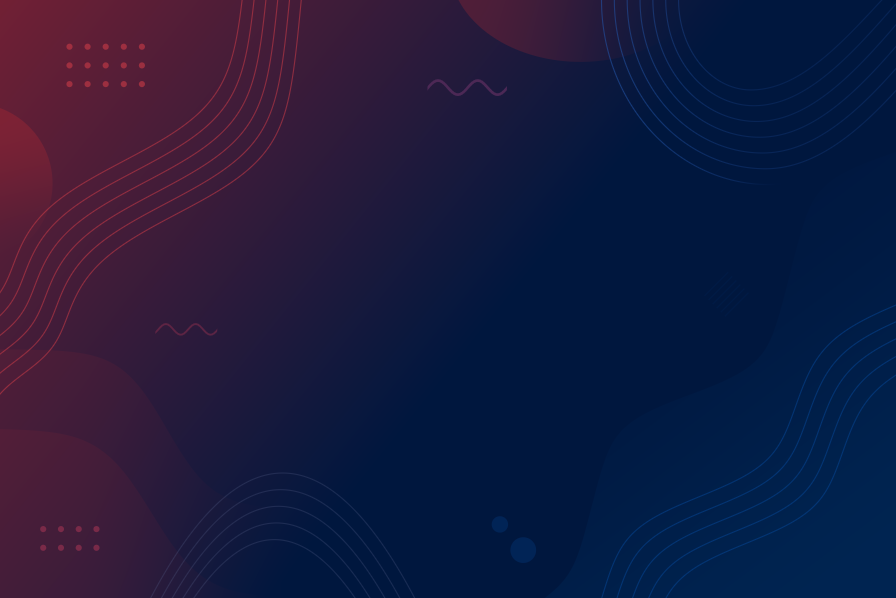
A Shadertoy shader for this background:

```glsl
// Draws a dark red-to-navy diagonal gradient with soft blobs, flowing line bundles and small ornaments.

// Layout grid: this many units span the canvas height, y runs downward
const float GRID = 512.0;
const float TAU = 6.2831853;

// Backdrop
const vec3 WINE = vec3(0.445, 0.125, 0.205);
const vec3 NAVY = vec3(0.0, 0.09, 0.245);
const vec3 DEEP_BLUE = vec3(0.0, 0.142, 0.318);
const vec2 GRADIENT_DIR = vec2(0.78, 0.626);
const float GRADIENT_LENGTH = 500.0;

// Accents
const vec3 RED = vec3(0.62, 0.15, 0.20);
const vec3 CORAL = vec3(0.76, 0.22, 0.27);
const vec3 ROSE = vec3(0.55, 0.18, 0.30);
const vec3 MAUVE = vec3(0.34, 0.17, 0.36);
const vec3 SKY = vec3(0.13, 0.32, 0.64);
const vec3 AZURE = vec3(0.02, 0.27, 0.58);
const vec3 SLATE = vec3(0.32, 0.36, 0.52);
const float LINE_WIDTH = 0.95;

// Smooth step from 0 to 1 about a centre; a negative width reverses it
float bend(float centre, float width, float x) { return 0.5 + 0.5 * tanh((x - centre) / width); }

float pixel() { return GRID / iResolution.y; }

// Coverage of a shape given its signed distance in grid units
float solid(float d) { return clamp(0.5 - d / pixel(), 0.0, 1.0); }

float slope(float f) { return max(length(vec2(dFdx(f), dFdy(f))), 1e-6); }

// Coverage of the region f < 0 and of the curve f = 0
float region(float f) { return clamp(0.5 - f / slope(f), 0.0, 1.0); }

float stroke(float f, float width) {
    float d = f / slope(f), h = 0.5 * width / pixel();
    return clamp(d + h + 0.5, 0.0, 1.0) - clamp(d - h + 0.5, 0.0, 1.0);
}

float dotGrid(vec2 p, vec2 first, vec2 pitch, vec2 count, float radius) {
    vec2 cell = clamp(round((p - first) / pitch), vec2(0.0), count - 1.0);
    return solid(length(p - first - cell * pitch) - radius);
}

float squiggle(vec2 p, vec2 crest, float period, float height, vec2 span, float width) {
    float f = p.y - crest.y + height * cos(TAU * (p.x - crest.x) / period);
    return stroke(f, width) * solid(max(span.x - p.x, p.x - span.y));
}

// Curves of the line bundles
float leftStream(vec2 p) {
    return p.x - 208.0 + 0.09 * p.y + 180.0 * bend(138.0, 50.0, p.y) + 60.0 * bend(275.0, 25.0, p.y);
}

float rightStream(vec2 p) {
    return p.x - 515.0 - 0.28 * (GRID - p.y) - 120.0 * bend(425.0, -28.0, p.y) - 150.0 * bend(255.0, -35.0, p.y);
}

float bowl(vec2 p, float s) {
    float x = p.x - 643.0 - 15.0 * s, y = p.y / (77.0 + 81.0 * s);
    float left = length(vec2(x / (62.0 + 81.0 * s), y)) - 1.0;
    float right = y - cos(min(0.25 * TAU * x / (112.0 + 75.0 * s), 0.5 * TAU));
    return x < 0.0 ? left : right;
}

float arch(vec2 p, float s) {
    float top = 405.0 + 57.0 * s;
    float x = (p.x - 242.0 + 7.0 * s) / (113.0 - 44.0 * s);
    return p.y - top - (GRID - top) * x * x;
}

void mainImage(out vec4 fragColor, in vec2 fragCoord) {
    vec2 p = vec2(fragCoord.x, iResolution.y - fragCoord.y) * pixel();

    // Diagonal gradient
    vec3 col = mix(WINE, NAVY, clamp(dot(p, GRADIENT_DIR) / GRADIENT_LENGTH, 0.0, 1.0));

    // Blue wave at the right
    float shore = 500.0 + 0.25 * (460.0 - p.y) + 120.0 * bend(338.0, -25.0, p.y)
        + 130.0 * bend(130.0, -25.0, p.y) - 60.0 * bend(520.0, 25.0, p.y);
    float depth = 0.1 + 0.9 * smoothstep(540.0, 850.0, dot(p, vec2(0.6, 0.8)));
    col = mix(col, DEEP_BLUE, region(shore - p.x) * depth);

    // Two wine waves at the lower left
    float waveFade = 0.12 * (1.0 - smoothstep(60.0, 260.0, p.x));
    col = mix(col, RED, region(299.0 + 137.0 * bend(143.0, 40.0, p.x) - p.y) * waveFade);
    col = mix(col, RED, region(367.0 + 145.0 * bend(130.0, 45.0, p.x) - p.y) * waveFade);

    // Red disc at the left edge and ellipse at the top
    col = mix(col, RED, solid(length(p - vec2(-23.7, 157.0)) - 68.7) * 0.45 * (1.0 - smoothstep(95.0, 225.0, p.y)));
    float ellipse = length((p - vec2(497.0, -30.0)) / vec2(112.0, 83.0)) - 1.0;
    col = mix(col, RED, region(ellipse) * 0.32 * (1.0 - smoothstep(400.0, 590.0, p.x)));

    // Line bundles
    for (int i = 0; i < 7; i++) {
        float k = float(i);
        float bowlFade = mix(0.6, 0.26, smoothstep(520.0, 660.0, p.x)) * (0.8 + 0.033 * k);
        bowlFade *= i == 6 ? 1.0 - smoothstep(620.0, 670.0, p.x) : 1.0;
        col = mix(col, SKY, stroke(bowl(p, k / 6.0), LINE_WIDTH) * bowlFade);
        if (i < 6) col = mix(col, CORAL, stroke(leftStream(p - k * vec2(9.2, 9.0)), LINE_WIDTH) * 0.6);
        if (i < 5) {
            col = mix(col, AZURE, stroke(rightStream(p - k * vec2(10.0)), LINE_WIDTH) * 0.55);
            col = mix(col, SLATE, stroke(arch(p, k / 4.0), LINE_WIDTH) * 0.3);
        }
    }

    // Dot grids, squiggles and bubbles
    col = mix(col, CORAL, dotGrid(p, vec2(59.5, 40.0), vec2(15.5, 16.0), vec2(5.0, 3.0), 2.6) * 0.65);
    col = mix(col, ROSE, dotGrid(p, vec2(37.0, 453.0), vec2(15.2, 16.0), vec2(4.0, 2.0), 2.6) * 0.75);
    col = mix(col, MAUVE, squiggle(p, vec2(375.0, 75.0), 34.0, 6.0, vec2(366.0, 434.0), 2.3) * 0.8);
    col = mix(col, ROSE, squiggle(p, vec2(142.0, 282.0), 25.5, 4.5, vec2(133.0, 186.0), 1.6) * 0.5);
    float bubbles = min(length(p - vec2(428.0, 449.0)) - 7.0, length(p - vec2(448.0, 471.0)) - 11.0);
    col = mix(col, AZURE, solid(bubbles) * 0.28);

    // Faint hatched diamond
    vec2 q = p - vec2(622.0, 252.0);
    float hatch = abs(fract((q.x + q.y) / 7.0) - 0.5) * 5.0 - 0.5;
    col = mix(col, AZURE, solid(max(hatch, (abs(q.x) + abs(q.y) - 20.0) * 0.707)) * 0.08);

    fragColor = vec4(col, 1.0);
}
```
